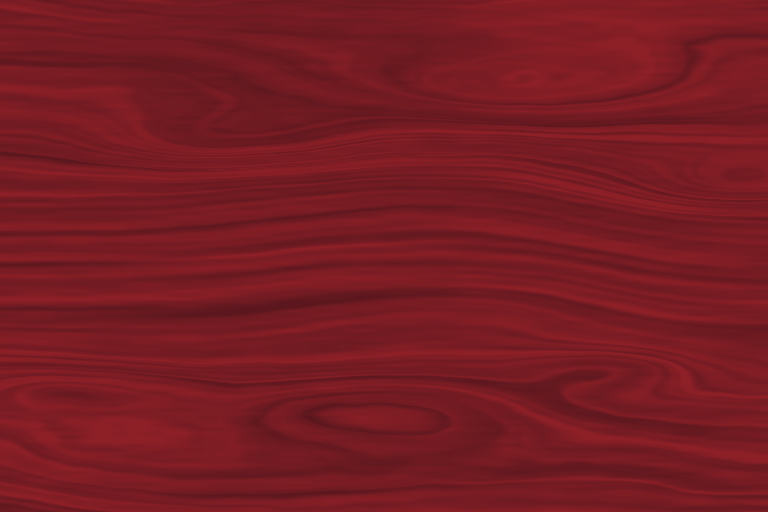
Give the GLSL for this texture, as a Shadertoy shader.

```glsl
// Polished red wood board: long wavy growth lines with elongated eyes.
#define MID_RED vec3(0.472, 0.109, 0.138)  // average wood colour
#define TONE_STEP vec3(0.097, 0.016, 0.018) // colour change per unit of tone
#define RINGS 14.0       // strong growth lines per canvas height
#define SWIRL 0.12       // broad bending of the layers
#define CALM 0.25        // share of the bending kept in the middle band
#define JAGGED 0.012     // small roughness of the lines
#define FIBRE 0.42       // contrast of the short fibres
#define EYES 6           // closed eyes, alternating above and below the middle
#define EYE_SIZE vec2(0.36, 0.080) // half size of the largest eye

float hash(vec2 p) {
    vec3 q = fract(p.xyx * vec3(0.1031, 0.1030, 0.0973));
    q += dot(q, q.yzx + 33.33);
    return fract((q.x + q.y) * q.z);
}

// Smooth value noise, centred on zero
float noise(vec2 p) {
    vec2 i = floor(p), f = p - i;
    f = f * f * f * (f * (f * 6.0 - 15.0) + 10.0);
    float low = mix(hash(i), hash(i + vec2(1, 0)), f.x);
    float high = mix(hash(i + vec2(0, 1)), hash(i + vec2(1, 1)), f.x);
    return mix(low, high, f.y) - 0.5;
}

// Long bumps that are steep enough to close the layers into pointed eyes
float eyeBumps(vec2 p) {
    float sum = 0.0;
    for (int n = 0; n < EYES; n++) {
        float k = float(n), above = 1.0 - mod(k, 2.0);
        float scale = 1.0 / (1.0 + 0.2 * k);
        vec2 centre = vec2(1.5 * fract(0.64 - 0.17 * k), 0.18 + 0.02 * k);
        centre.y = mix(centre.y, 0.82 - 0.045 * k, above);
        vec2 d = (p - centre) / (EYE_SIZE * scale);
        sum += (2.0 * above - 1.0) * 2.2 * EYE_SIZE.y * scale * exp(-dot(d, d));
    }
    return sum;
}

// Depth through the growth layers; its contours are the visible lines
float layerDepth(vec2 p) {
    float edge = smoothstep(0.08, 0.27, abs(p.y - 0.5));
    float bend = SWIRL * mix(CALM, 1.0, edge);
    float depth = p.y + 0.04 * noise(p * vec2(1.9, 1.3) + 7.3);
    depth -= 0.05 * exp(-6.0 * (p.x - 0.87) * (p.x - 0.87)) * (1.0 - 0.6 * edge);
    depth += bend * noise(p * vec2(1.1, 3.2) + vec2(23.4, 11.7));
    depth += 0.3 * bend * noise(p * vec2(3.2, 10.0) + 41.2);
    depth += eyeBumps(p);
    float rough = noise(p * vec2(8.0, 24.0) + 5.1);
    rough += 0.35 * noise(p * vec2(21.0, 60.0) + 9.4);
    return depth + JAGGED * rough * (0.25 + 0.75 * edge) + 2.0;
}

// Each ring starts bright, fades, and ends in a dark line
float ringTone(float depth) {
    float t = depth * RINGS + 1.5 * noise(vec2(depth * 7.0, 3.5));
    float ring = floor(t), f = t - ring;
    float glow = 0.1 + 0.45 * hash(vec2(ring, 17.0));
    float nextGlow = 0.1 + 0.45 * hash(vec2(ring + 1.0, 17.0));
    float strength = hash(vec2(ring, 53.0));
    float shade = smoothstep(0.55, 0.93, f);
    float body = glow * exp(-6.0 * f);
    body -= (0.15 + 0.85 * strength * strength) * shade * shade;
    return mix(body, nextGlow, smoothstep(0.91, 1.0, f));
}

// Thin layer lines that fade out before they become too fine to draw
float lineTone(float x, float depth, float frequency, float width) {
    float visible = 1.0 - smoothstep(0.55, 1.4, frequency * width);
    return visible * noise(vec2(x * 1.7, depth * frequency) + frequency);
}

void mainImage(out vec4 fragColor, in vec2 fragCoord) {
    vec2 p = fragCoord / iResolution.y;
    float depth = layerDepth(p);
    float width = fwidth(depth);

    // Coarse layers, weakened where the wood is cut nearly along them
    float slope = smoothstep(0.0, 0.8, width * iResolution.y);
    float tone = ringTone(depth);
    tone += 0.22 * lineTone(p.x, depth, 17.0, width);
    tone += 0.45 * lineTone(p.x, depth, 34.0, width);
    tone *= mix(0.55, 1.0, slope);

    // Fine layers; the finest fill only the flat cuts
    tone += 0.95 * lineTone(p.x, depth, 63.0, width);
    tone += 1.15 * lineTone(p.x, depth, 117.0, width);
    tone += 0.80 * (1.0 - slope) * lineTone(p.x, depth, 240.0, width);

    // Soft patches and short horizontal fibres
    tone += 0.14 * noise(p * vec2(3.0, 6.0) + 61.0);
    tone += FIBRE * noise(p * vec2(14.0, 130.0) + 13.0);

    tone = clamp(tone, -1.15, 0.85);
    fragColor = vec4(MID_RED + TONE_STEP * tone, 1.0);
}
```
